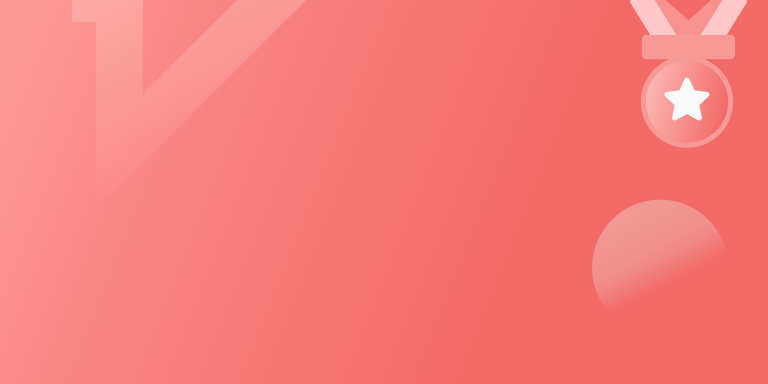
A WebGL 2 fragment shader for this background:

```glsl
#version 300 es
precision highp float;
// Coral gradient with a fading check ribbon, a star medal and a translucent disc.

uniform vec2 u_resolution;
out vec4 fragColor;

// Lengths are in canvas heights; y runs downward from the top edge.
const float PI = 3.14159265;
const vec3 CORAL_LIGHT = vec3(0.99, 0.61, 0.59);
const vec3 CORAL_MID = vec3(0.978, 0.51, 0.50);
const vec3 CORAL_DEEP = vec3(0.948, 0.418, 0.402);
const vec3 MEDAL_PINK = vec3(0.97, 0.60, 0.59);
const vec3 STRAP_PINK = vec3(1.0, 0.785, 0.785);
const vec3 FACE_LIGHT = vec3(0.985, 0.71, 0.70);
const vec3 STAR_WHITE = vec3(0.98);
const vec3 DISC_TINT = vec3(0.94, 0.84, 0.83);
const float GRADIENT_SLANT = 0.40;
const float GRADIENT_LENGTH = 1.63;
const float GRADIENT_MIDDLE = 0.42;
const float RIBBON_ALPHA = 0.20;
const float RIBBON_FADE = 0.56;
const vec2 MEDAL_CENTER = vec2(1.789, 0.265);
const float MEDAL_RADIUS = 0.120;
const float FACE_RADIUS = 0.107;
const vec2 BAR_CENTER = vec2(1.793, 0.1225);
const vec2 BAR_HALF = vec2(0.121, 0.0315);
const vec2 DISC_CENTER = vec2(1.719, 0.697);
const float DISC_RADIUS = 0.177;
const vec2 DISC_FADE_DIR = vec2(0.46, 0.888);

// Antialiased coverage of a signed distance.
float cover(float d) {
    return clamp(0.5 - d * u_resolution.y, 0.0, 1.0);
}

float box(vec2 p, vec2 halfSize, float corner) {
    vec2 q = abs(p) - halfSize + corner;
    return length(max(q, 0.0)) + min(max(q.x, q.y), 0.0) - corner;
}

// Five-pointed star folded onto half of one point.
float star(vec2 p, float tipRadius, float valleyRadius) {
    float a = mod(atan(p.x, -p.y) + PI / 5.0, PI * 0.4) - PI / 5.0;
    vec2 v = length(p) * vec2(cos(a), abs(sin(a)));
    vec2 tip = vec2(tipRadius, 0.0);
    vec2 edge = valleyRadius * vec2(cos(PI / 5.0), sin(PI / 5.0)) - tip;
    vec2 w = v - tip;
    float d = length(w - edge * clamp(dot(w, edge) / dot(edge, edge), 0.0, 1.0));
    return -d * sign(edge.x * w.y - edge.y * w.x);
}

vec3 background(vec2 p) {
    float t = clamp((p.x + GRADIENT_SLANT * p.y) / GRADIENT_LENGTH, 0.0, 1.0);
    vec3 c = mix(CORAL_LIGHT, CORAL_MID, min(t / GRADIENT_MIDDLE, 1.0));
    return mix(c, CORAL_DEEP, max((t - GRADIENT_MIDDLE) / (1.0 - GRADIENT_MIDDLE), 0.0));
}

// Upright bar, diagonal arm and a short flag at the top.
float checkRibbon(vec2 p) {
    float diagonal = p.x + p.y;
    float arms = min(p.x - 0.372, (0.617 - diagonal) * 0.707);
    float d = max(max(0.25 - p.x, (diagonal - 0.797) * 0.707), arms);
    return min(d, box(p - vec2(0.225, 0.0), vec2(0.0375, 0.057), 0.0));
}

vec3 medal(vec3 c, vec2 p) {
    // Straps, mirrored about the bar center.
    vec2 s = vec2(abs(p.x - BAR_CENTER.x), p.y);
    float above = p.y - BAR_CENTER.y;
    float across = s.x + 0.62 * s.y;
    float notch = (s.x + 1.12 * s.y - 0.059) * 0.666;
    float inner = max(max(-notch, (across - 0.089) * 0.85), above);
    float strap = max((abs(across - 0.122) - 0.034) * 0.85, above);
    strap = max(strap, box(s, vec2(0.152, 0.2), 0.0));
    c = mix(c, MEDAL_PINK, 0.85 * cover(inner));
    c = mix(c, STRAP_PINK, cover(strap));

    // Bar, rim and shaded face.
    vec2 m = p - MEDAL_CENTER;
    float rim = min(length(m) - MEDAL_RADIUS, box(p - BAR_CENTER, BAR_HALF, 0.011));
    c = mix(c, MEDAL_PINK, cover(rim));
    float shade = clamp(0.5 + (m.x + 0.25 * m.y) / (2.0 * FACE_RADIUS), 0.0, 1.0);
    c = mix(c, mix(FACE_LIGHT, CORAL_DEEP, shade), cover(length(m) - FACE_RADIUS));

    // Rounded star.
    float starEdge = star(m + vec2(0.0, 0.002), 0.054, 0.026) - 0.007;
    return mix(c, STAR_WHITE, cover(starEdge));
}

// Disc that dissolves along a slanted line.
float discAlpha(vec2 p) {
    vec2 d = p - DISC_CENTER;
    float along = dot(d, DISC_FADE_DIR);
    float body = mix(0.42, 0.33, smoothstep(-DISC_RADIUS, 0.0, along));
    return body * (1.0 - smoothstep(-0.055, 0.068, along)) * cover(length(d) - DISC_RADIUS);
}

void main() {
    vec2 p = vec2(gl_FragCoord.x, u_resolution.y - gl_FragCoord.y) / u_resolution.y;
    vec3 color = background(p);
    float ribbonFade = clamp(1.0 - p.y / RIBBON_FADE, 0.0, 1.0);
    color = mix(color, vec3(1.0), RIBBON_ALPHA * ribbonFade * cover(checkRibbon(p)));
    color = mix(color, DISC_TINT, discAlpha(p));
    color = medal(color, p);
    fragColor = vec4(color, 1.0);
}
```
